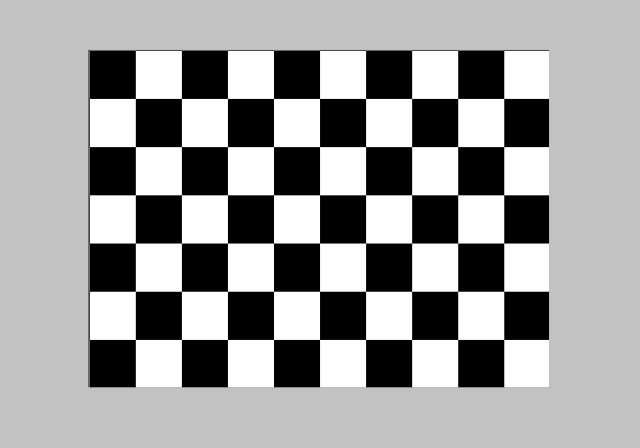
Reproduce this pattern procedurally as a Shadertoy shader.

```glsl
// Lengths are in canvas heights, with x measured from the centre line.
const vec2 CELL = vec2(0.1028, 0.1076);
const vec2 GRID_ORIGIN = vec2(-0.5139, 0.8868);  // upper left corner of the cells
const vec2 BOARD_MIN = vec2(-0.5139, 0.1357);    // last row and column are slightly trimmed
const vec2 BOARD_MAX = vec2(0.5112, 0.8868);
const float LEFT_RULE = 0.0034;
const float TOP_RULE = 0.0017;

const vec3 BACKGROUND = vec3(0.76);
const vec3 RULE_COLOR = vec3(0.30);
const vec3 DARK = vec3(0.0);
const vec3 LIGHT = vec3(1.0);

// Antialiased coverage of an axis-aligned rectangle
float boxCoverage(vec2 p, vec2 lo, vec2 hi, float pixel) {
    vec2 inside = min(p - lo, hi - p);
    vec2 cover = clamp(inside / pixel + 0.5, 0.0, 1.0);
    return cover.x * cover.y;
}

// 0 on dark cells, 1 on light cells; the first cell is dark
float checker(vec2 p, float pixel) {
    vec2 cells = p / CELL;
    // Triangle wave: signed distance to the nearest cell border
    vec2 border = (abs(mod(cells - 0.5, 2.0) - 1.0) - 0.5) * CELL;
    vec2 side = clamp(2.0 * border / pixel, -1.0, 1.0);
    return 0.5 - 0.5 * side.x * side.y;
}

void mainImage(out vec4 fragColor, in vec2 fragCoord) {
    float pixel = 1.0 / iResolution.y;
    vec2 p = vec2(fragCoord.x - 0.5 * iResolution.x, fragCoord.y) * pixel;

    // Thin rule showing along the left and top edges
    vec2 ruleMin = BOARD_MIN - vec2(LEFT_RULE, 0.0);
    vec2 ruleMax = BOARD_MAX + vec2(0.0, TOP_RULE);
    vec3 color = mix(BACKGROUND, RULE_COLOR, boxCoverage(p, ruleMin, ruleMax, pixel));

    // Checkerboard, counted rightward and downward from its corner
    vec2 gridPos = vec2(p.x - GRID_ORIGIN.x, GRID_ORIGIN.y - p.y);
    vec3 board = mix(DARK, LIGHT, checker(gridPos, pixel));
    color = mix(color, board, boxCoverage(p, BOARD_MIN, BOARD_MAX, pixel));

    fragColor = vec4(color, 1.0);
}
```
